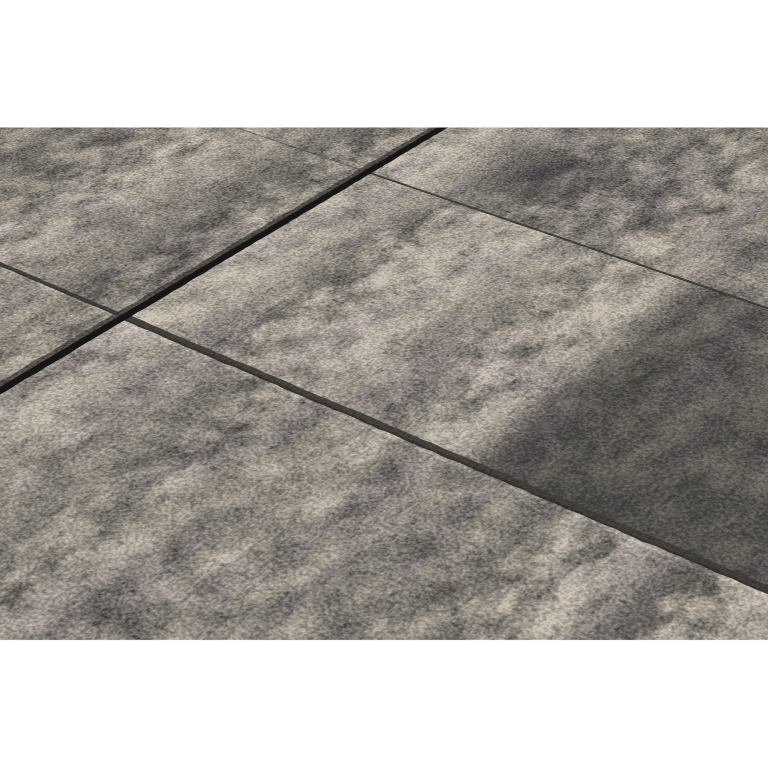
This texture is drawn by a WebGL 2 fragment shader. Its source:

```glsl
#version 300 es
precision highp float;
// Streaked concrete paving slabs in perspective, a wide strip between white margins.

#define HORIZON 2.074              // height of the vanishing line
#define VANISH_X vec2(2.661, -3.34) // vanishing points of the two joint directions
#define CORNER vec2(-1.682, 2.356) // ground position of the front slab corner
#define ROW_PITCH 0.5855           // slab depth on the ground
#define STRIP vec2(0.1667, 0.8340) // lower and upper edge of the paving
#define WIDE_JOINT 0.0072
#define ROW_JOINT 0.0075
#define FINE_JOINT 0.0028
#define MOTTLE 0.62
#define GRAIN 0.34

uniform vec2 u_resolution;
out vec4 fragColor;

const vec3 CHARCOAL = vec3(0.255, 0.250, 0.235);
const vec3 SAND = vec3(0.805, 0.765, 0.710);
const vec3 JOINT_BLACK = vec3(0.09, 0.085, 0.085);
const vec3 JOINT_GREY = vec3(0.245, 0.235, 0.215);

// Unit gradient from an integer lattice hash
vec2 gradient(vec2 cell) {
    uvec2 k = uvec2(ivec2(cell)) * uvec2(1597u, 3812u) + 7919u;
    uint h = (k.x ^ (k.y << 7)) * 74793u;
    h = (h ^ (h >> 15)) * 48271u;
    h ^= h >> 13;
    float angle = float(h & 65535u) * 6.2832 / 65536.0;
    return vec2(cos(angle), sin(angle));
}

float noise(vec2 p) {
    vec2 i = floor(p), f = p - i;
    vec2 s = f * f * f * (f * (f * 6.0 - 15.0) + 10.0);
    vec2 e = vec2(0.0, 1.0);
    float low = mix(dot(gradient(i), f), dot(gradient(i + e.yx), f - e.yx), s.x);
    float high = mix(dot(gradient(i + e), f - e), dot(gradient(i + 1.0), f - 1.0), s.x);
    return mix(low, high, s.y);
}

float fbm(vec2 p) {
    float sum = 0.0, amp = 0.6;
    for (int i = 0; i < 5; i++) {
        sum += amp * noise(p);
        p = mat2(1.7, 0.9, -0.9, 1.7) * p + 5.3;
        amp *= 0.62;
    }
    return sum;
}

// Soft stripe along the casting direction
float band(float u, float center, float width) {
    float d = (u - center) / width;
    return exp(-d * d);
}

// Broad light and dark casting bands of each slab
float slabTone(float u, float v, vec2 slab) {
    if (slab.x < 0.0) {
        if (slab.y < 0.0) return 0.62 - 0.12 * band(u, -0.06, 0.03);
        return 0.56 + 0.17 * band(u, -0.21, 0.05) - 0.20 * band(u, -0.08, 0.035)
             - 0.16 * band(u, -0.36, 0.07);
    }
    if (slab.y < 0.0)
        return 0.56 + 0.20 * band(u, 0.04, 0.07) - 0.14 * band(u, 0.20, 0.035)
             + 0.07 * band(u, 0.27, 0.03) - 0.12 * band(u, 0.55, 0.06)
             + 0.20 * band(u, 0.655, 0.03) - 0.28 * band(u, 0.71, 0.025)
             + 0.18 * band(u, 0.79, 0.05);
    if (slab.y > 0.0)
        return 0.50 + 0.32 * band(u, 0.03, 0.09) + 0.16 * band(u, 0.41, 0.04)
             - 0.34 * band(u, 0.18, 0.07) * band(v, 1.25, 0.22);
    float dark = smoothstep(0.43, 0.49, u);
    return mix(0.75 - 0.24 * band(u, 0.12, 0.04) - 0.20 * band(u, 0.34, 0.05),
               0.13 + 0.14 * v, dark);
}

float stroke(float d, float halfWidth, float soft) {
    return 1.0 - smoothstep(halfWidth - soft, halfWidth + soft, d);
}

void main() {
    vec2 p = gl_FragCoord.xy / u_resolution;

    // Project onto the ground: x across the wide joint, y along it
    vec2 ground = (p.x - VANISH_X) / (HORIZON - p.y) - CORNER;
    vec2 soft = 0.5 * fwidth(ground);
    float u = ground.x, v = ground.y / ROW_PITCH;
    vec2 slab = vec2(u < 0.0 ? -1.0 : 0.0, clamp(floor(v), -1.0, 1.0));

    // Stains drawn out along the casting direction, then pores and grain
    vec2 seed = ground + slab * vec2(7.3, 11.7);
    float mottle = fbm(seed * vec2(26.0, 13.0));
    float streak = noise(seed * vec2(19.0, 3.0)) + 0.6 * noise(seed * vec2(47.0, 7.0));
    float grain = noise(ground * vec2(240.0, 170.0)) + 0.7 * noise(ground * vec2(410.0, 300.0));
    float tone = slabTone(u + 0.07 * mottle, v, slab);
    float roughness = mix(0.45, 1.0, smoothstep(0.1, 0.5, tone));
    tone += roughness * (MOTTLE * mottle + 0.17 * streak) + GRAIN * grain * (0.4 + 0.6 * roughness);
    tone -= 0.16 * smoothstep(0.15, 0.45, noise(seed * vec2(105.0, 70.0))) * roughness;
    vec3 color = mix(CHARCOAL, SAND, clamp(tone, 0.0, 1.0));
    color += vec3(0.0, -0.006, 0.012) * smoothstep(0.0, 0.3, -streak);

    // Row joints: wider in front, finer behind and to the left
    float joint = clamp(floor(v + 0.5), 0.0, 1.0);
    float across = ground.y - joint * ROW_PITCH;
    float halfWidth = mix(ROW_JOINT, FINE_JOINT, joint) * (u < 0.0 ? 0.6 : 1.0);
    halfWidth *= 1.0 + 0.3 * noise(ground * 60.0);
    float strength = u < 0.0 && joint > 0.5 ? 0.55 : 0.95;
    float rim = stroke(abs(across + 1.6 * halfWidth), 0.5 * halfWidth, soft.y);
    color += 0.06 * rim * (1.0 - joint);
    vec3 gap = mix(JOINT_GREY, JOINT_BLACK, 0.5 * smoothstep(0.0, -halfWidth, across));
    color = mix(color, gap + 0.05 * grain, strength * stroke(abs(across), halfWidth, soft.y));

    // Wide joint with the shaded slab face on its far side
    float edge = WIDE_JOINT * (1.0 + 0.2 * noise(ground * 50.0));
    color = mix(color, JOINT_GREY + 0.1 * grain, 0.8 * stroke(abs(u + 0.5 * edge), 1.2 * edge, soft.x));
    color = mix(color, JOINT_BLACK, stroke(abs(u - 0.1 * edge), 0.75 * edge, soft.x));

    // White margins above and below
    float px = 0.75 / u_resolution.y;
    float inside = smoothstep(STRIP.x - px, STRIP.x + px, p.y)
                 * (1.0 - smoothstep(STRIP.y - px, STRIP.y + px, p.y));
    fragColor = vec4(mix(vec3(1.0), clamp(color, 0.0, 1.0), inside), 1.0);
}
```
